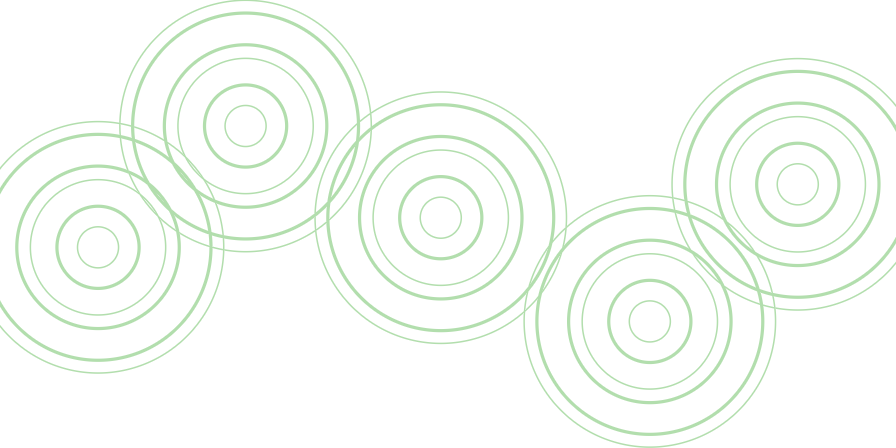
This background is drawn by a WebGL 1 fragment shader. Its source:

```glsl
precision highp float;
// Five groups of concentric pale green rings, strung along a wave on white.

uniform vec2 u_resolution;

#define PAPER vec3(1.0)
#define INK vec3(0.70, 0.87, 0.68)
#define BOLD_HALF_WIDTH 0.0036
#define FINE_HALF_WIDTH 0.0017
// Ring radii as quadratics of the ring index: constant, linear, square
#define BOLD_RADII vec3(0.0917, 0.0990, -0.0094)
#define FINE_RADII vec3(0.0458, 0.0930, 0.0122)

// Quartic path that carries the group centres, k from -2 to 2
vec2 groupCentre(float k) {
  vec2 c = vec2(-0.00384, 0.00482);
  c = c * k + vec2(-0.02023, 0.08442);
  c = c * k + vec2(0.01934, -0.01823);
  c = c * k + vec2(0.47140, -0.30252);
  return c * k + vec2(0.98385, 0.51406);
}

// Signed distance to the nearest stroke of one group, negative inside
float ringStrokes(float radius) {
  float nearest = 1.0;
  for (int i = 0; i < 3; i++) {
    float j = float(i);
    vec3 powers = vec3(1.0, j, j * j);
    float bold = abs(radius - dot(BOLD_RADII, powers)) - BOLD_HALF_WIDTH;
    float fine = abs(radius - dot(FINE_RADII, powers)) - FINE_HALF_WIDTH;
    nearest = min(nearest, min(bold, fine));
  }
  return nearest;
}

void main() {
  // Canvas height is one unit
  vec2 p = gl_FragCoord.xy / u_resolution.y;

  // Union of all groups
  float strokes = 1.0;
  for (int i = -2; i <= 2; i++) {
    strokes = min(strokes, ringStrokes(distance(p, groupCentre(float(i)))));
  }

  // Edge smoothed over one pixel
  float coverage = clamp(0.5 - strokes * u_resolution.y, 0.0, 1.0);
  gl_FragColor = vec4(mix(PAPER, INK, coverage), 1.0);
}
```
